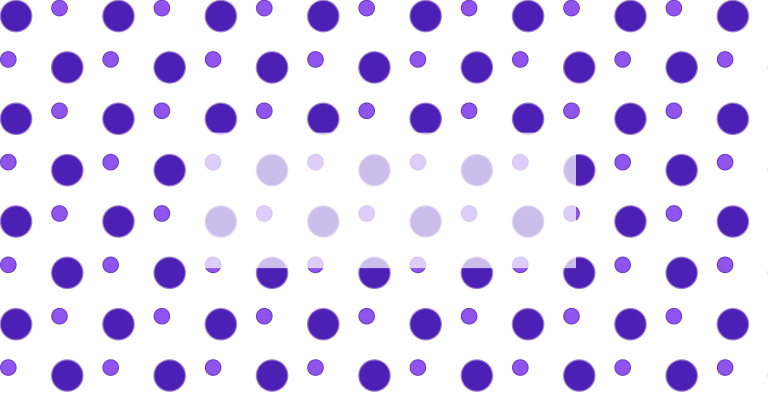
This pattern is drawn by a Shadertoy shader. Its source:

```glsl
const float REPEATS_ACROSS = 7.5;
const float ROW_STRETCH = 1.003;               // cell height over cell width
const vec2 BIG_CENTER = vec2(0.157, 0.157);    // in cell widths, from the top left
const vec2 SMALL_CENTER = vec2(0.581, 0.079);
const float BIG_RADIUS = 0.159;
const float SMALL_RADIUS = 0.081;
const float BIG_RIM = 0.012;
const float SMALL_RIM = 0.010;

const vec3 PAPER = vec3(1.0);
const vec3 INDIGO = vec3(0.30, 0.12, 0.71);
const vec3 VIOLET = vec3(0.56, 0.33, 0.92);
const vec3 BIG_RIM_COLOR = vec3(0.62, 0.49, 0.80);
const vec3 SMALL_RIM_COLOR = vec3(0.42, 0.23, 0.76);

const vec2 PANEL_MIN = vec2(0.25, 0.33);       // fractions of the canvas
const vec2 PANEL_MAX = vec2(0.75, 0.667);
const float PANEL_OPACITY = 0.71;

// Offset to the nearest point of a rectangular lattice
vec2 nearestOffset(vec2 p, vec2 cell) {
    return p - cell * floor(p / cell + 0.5);
}

// Distance to the nearest point of a lattice with a second point mid-cell
float staggeredDistance(vec2 p) {
    vec2 cell = vec2(1.0, ROW_STRETCH);
    float corner = length(nearestOffset(p, cell));
    float middle = length(nearestOffset(p - 0.5 * cell, cell));
    return min(corner, middle);
}

// Coverage of the region where d is negative
float coverage(float d, float pixel) {
    return clamp(0.5 - d / pixel, 0.0, 1.0);
}

vec3 paintDot(vec3 base, float dist, float radius, float rim,
              vec3 fillColor, vec3 rimColor, float pixel) {
    vec3 color = mix(base, rimColor, coverage(dist - radius, pixel));
    return mix(color, fillColor, coverage(dist - radius + rim, pixel));
}

float boxDistance(vec2 p, vec2 lower, vec2 upper) {
    vec2 d = max(lower - p, p - upper);
    return max(d.x, d.y);
}

void mainImage(out vec4 fragColor, in vec2 fragCoord) {
    // Cell units, measured down from the top left
    float pixel = REPEATS_ACROSS / iResolution.x;
    vec2 canvas = iResolution.xy * pixel;
    vec2 p = vec2(fragCoord.x, iResolution.y - fragCoord.y) * pixel;

    // Staggered large and small dots
    vec3 color = PAPER;
    color = paintDot(color, staggeredDistance(p - BIG_CENTER), BIG_RADIUS,
                     BIG_RIM, INDIGO, BIG_RIM_COLOR, pixel);
    color = paintDot(color, staggeredDistance(p - SMALL_CENTER), SMALL_RADIUS,
                     SMALL_RIM, VIOLET, SMALL_RIM_COLOR, pixel);

    // Translucent central panel
    float panel = boxDistance(p, PANEL_MIN * canvas, PANEL_MAX * canvas);
    color = mix(color, PAPER, PANEL_OPACITY * coverage(panel, pixel));

    fragColor = vec4(color, 1.0);
}
```
